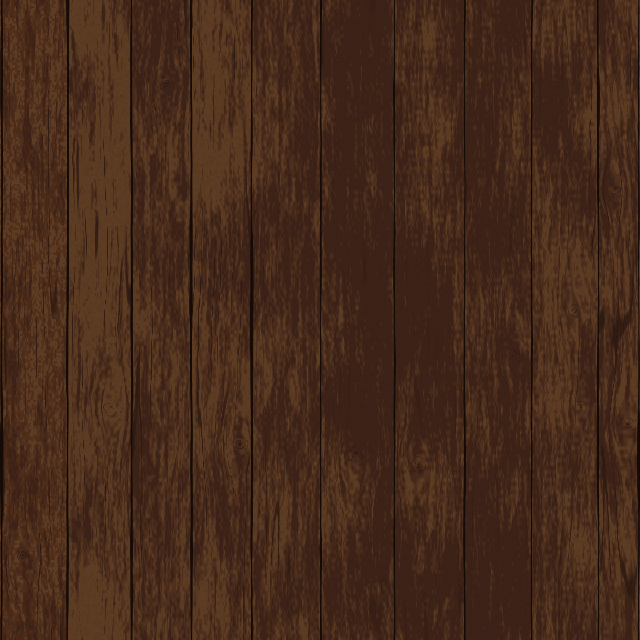
Give the GLSL for this texture, as a three.js fragment shader.

```glsl
varying vec2 vUv;

const vec3 GAP = vec3(0.07, 0.035, 0.02);
const vec3 CRACK = vec3(0.17, 0.095, 0.065);
const vec3 PAINT = vec3(0.23, 0.13, 0.09);
const vec3 FADED = vec3(0.27, 0.16, 0.10);
const vec3 WORN = vec3(0.31, 0.19, 0.12);
const vec3 BARE = vec3(0.365, 0.235, 0.14);
const vec3 RUST = vec3(0.29, 0.15, 0.075);

float hash(vec2 p) {
  return fract(sin(dot(p, vec2(127.1, 311.7))) * 43758.55);
}

float noise(vec2 p) {
  vec2 i = floor(p);
  vec2 f = fract(p);
  f = f * f * (3.0 - 2.0 * f);
  float low = mix(hash(i), hash(i + vec2(1.0, 0.0)), f.x);
  float high = mix(hash(i + vec2(0.0, 1.0)), hash(i + 1.0), f.x);
  return mix(low, high, f.y);
}

float fbm(vec2 p) {
  float sum = 0.0;
  float amp = 0.53;
  for (int i = 0; i < 4; i++) {
    sum += amp * noise(p);
    p = p * 2.03 + 17.0;
    amp *= 0.5;
  }
  return sum;
}

// Thin line along the middle contour of a noise field
float contour(vec2 p, float width) {
  return 1.0 - smoothstep(width * 0.4, width, abs(noise(p) - 0.5));
}

float bump(vec2 p, vec2 center, vec2 size) {
  vec2 q = (p - center) / size;
  return exp(-dot(q, q));
}

// Left edge of a plank; those near the middle sit a little further left
float seamX(float i) {
  float k = (i - 4.2) / 1.7;
  return min(0.003 + 0.1035 * i - 0.024 * exp(-k * k), 0.998);
}

// Half width of a gap, with a few wide splits
float gapWidth(float n, float y) {
  float width = 0.0002 + 0.0011 * noise(vec2(n * 5.7, y * 14.0));
  width += 0.0005 * (1.0 - smoothstep(2.0, 5.0, n));
  return width + 0.0015 * smoothstep(0.78, 0.92, noise(vec2(n * 3.3 + 4.0, y * 7.0)));
}

// Bends the grain around a knot and adds its rings
void addKnot(vec2 p, vec2 center, float radius, inout float grainX, inout float rings) {
  vec2 d = p - center;
  grainX -= d.x * 0.8 * bump(p, center, radius * vec2(2.4, 4.5));
  float r = length(d / vec2(1.0, 1.15)) / radius + 0.5 * noise(p * 140.0);
  float ring = smoothstep(0.4, 0.9, sin(r * 13.0)) * smoothstep(0.3, 0.6, noise(p * 190.0));
  float core = 1.0 - smoothstep(0.25, 0.45, r);
  rings = max(rings, max(ring * (1.0 - smoothstep(0.9, 1.4, r)), core));
}

// Share of paint lost, before the fine streaks
float wearBias(vec2 p, float id) {
  float bias = 0.31 + 0.31 * (1.0 - smoothstep(0.15, 0.55, p.x));
  bias += 0.2 * smoothstep(0.78, 0.98, p.x);
  bias += 0.07 * cos(3.14159 * (id + 1.0)) * (1.0 - smoothstep(0.4, 0.6, p.x));
  bias += 0.2 * bump(p, vec2(0.45, 0.2), vec2(0.08, 0.17));
  bias += 0.14 * bump(p, vec2(0.43, 0.86), vec2(0.1, 0.18));
  return bias - 0.14 * bump(p, vec2(0.57, 0.5), vec2(0.1, 0.25));
}

vec3 woodTone(float wear) {
  vec3 col = mix(PAINT, FADED, smoothstep(0.30, 0.36, wear));
  col = mix(col, WORN, smoothstep(0.43, 0.48, wear));
  return mix(col, BARE, smoothstep(0.56, 0.62, wear));
}

void main() {
  vec2 p = vUv;

  // Planks and the gaps between them
  float id = 0.0;
  float gap = 0.0;
  float rim = 0.0;
  for (int i = 0; i < 11; i++) {
    float n = float(i);
    float x = seamX(n) + 0.0025 * (fbm(vec2(n * 9.1, p.y * 7.0)) - 0.5);
    float d = abs(p.x - x);
    float width = gapWidth(n, p.y);
    gap = max(gap, 1.0 - smoothstep(width * 0.7, width + 0.0009, d));
    rim = max(rim, 1.0 - smoothstep(0.002, 0.005, d));
    if (p.x > x) id = n;
  }

  // Knots
  float grainX = p.x + 0.016 * (fbm(vec2(p.x * 12.0 + id * 7.3, p.y * 5.0)) - 0.5);
  float rings = 0.0;
  for (int k = 0; k < 2; k++) {
    vec2 seed = vec2(id + 3.0, float(k) * 5.0 + 1.0);
    float across = mix(0.15, 0.85, hash(seed));
    vec2 center = vec2(mix(seamX(id), seamX(id + 1.0), across), 0.5 * (float(k) + hash(seed + 9.0)));
    if (hash(seed + 21.0) > 0.35) addKnot(p, center, mix(0.009, 0.014, hash(seed + 33.0)), grainX, rings);
  }

  // Grain lines: pale on painted wood, dark on bare wood
  vec2 g = vec2(grainX, p.y + id * 3.7);
  float broken = smoothstep(0.3, 0.5, noise(g * vec2(120.0, 28.0)));
  float grain = contour(g * vec2(170.0, 4.5), 0.11) * broken;
  float bias = wearBias(p, id);
  float bareness = smoothstep(0.36, 0.5, bias);

  // Worn paint in patches, streaks and flecks
  float wear = bias + 0.75 * (fbm(g * vec2(15.0, 7.0)) - 0.5);
  wear += 0.34 * (noise(g * vec2(190.0, 16.0)) - 0.5);
  wear += 0.34 * (noise(g * vec2(330.0, 50.0) + 5.0) - 0.5);
  wear += 0.36 * (noise(g * vec2(500.0, 160.0) + 9.0) - 0.5);
  wear += grain * mix(0.16, -0.24, bareness) + 0.08 * rim;
  vec3 col = woodTone(wear);

  // Rusty speckle, strongest on the first plank
  float speckle = smoothstep(0.5, 0.65, noise(p * vec2(400.0, 260.0)));
  col = mix(col, RUST, speckle * mix(0.14, 0.65, 1.0 - step(0.5, id)));

  // Cracks, knots and gaps
  float crack = contour(g * vec2(95.0, 2.5) + 40.0, 0.05);
  crack *= smoothstep(0.5, 0.65, noise(g * vec2(60.0, 9.0) + 11.0));
  col = mix(col, CRACK, 0.8 * max(crack * mix(0.4, 1.0, bareness), rings));
  col = mix(col, GAP, gap * 0.95);
  gl_FragColor = vec4(col, 1.0);
}
```
